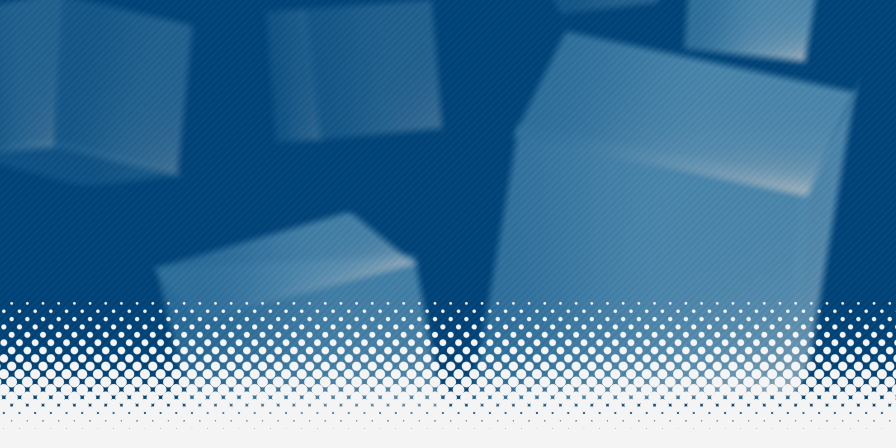
A WebGL 2 fragment shader for this background:

```glsl
#version 300 es
precision highp float;

uniform vec2 u_resolution;
out vec4 outColor;

// Colours
const vec3 DEEP_BLUE = vec3(0.008, 0.268, 0.472);
const vec3 FACE_DARK = vec3(0.19, 0.44, 0.61);
const vec3 FACE_LIGHT = vec3(0.30, 0.53, 0.675);
const vec3 GLINT = vec3(0.76, 0.76, 0.76);
const vec3 PAPER = vec3(0.957);

// Lengths, in canvas heights
const float BLUR = 0.014;
const float STRIPE_PERIOD = 0.0156;
const float STRIPE_STRENGTH = 0.014;
const float DOT_PITCH = 0.035;
const vec2 DOT_ORIGIN = vec2(0.026, 0.323);
const float PAPER_TOP = 0.036;

// Signed distance to the line a-b, positive on its right
float lineSide(vec2 p, vec2 a, vec2 b) {
    vec2 e = normalize(b - a);
    return dot(p - a, vec2(e.y, -e.x));
}

float softSide(vec2 p, vec2 a, vec2 b) {
    return smoothstep(-BLUR, BLUR, lineSide(p, a, b));
}

// Blurred clockwise quad; the glint runs along edge d-c and peaks at c
void face(inout vec3 color, vec2 p, vec2 a, vec2 b, vec2 c, vec2 d,
          float opacity, float glint, float glintWidth) {
    float cover = softSide(p, a, b) * softSide(p, b, c)
                * softSide(p, c, d) * softSide(p, d, a);
    vec2 edge = c - d;
    float along = clamp(dot(p - d, edge) / dot(edge, edge), 0.0, 1.0);
    float depth = max(lineSide(p, c, d), 0.0);
    vec3 tint = mix(FACE_DARK, FACE_LIGHT, smoothstep(0.0, 0.65, along));
    float shine = glint * along * along * exp(-depth / glintWidth);
    color = mix(color, mix(tint, GLINT, shine), cover * opacity);
}

void drawCubes(inout vec3 color, vec2 p) {
    // Upper left, faint
    face(color, p, vec2(-0.10, 0.66), vec2(0.122, 0.69), vec2(0.396, 0.609),
         vec2(0.19, 0.583), 0.30, 0.0, 0.1);
    face(color, p, vec2(-0.03, 0.985), vec2(0.143, 1.02), vec2(0.122, 0.672),
         vec2(-0.03, 0.658), 0.42, 0.7, 0.09);
    face(color, p, vec2(0.140, 1.01), vec2(0.430, 0.943), vec2(0.396, 0.609),
         vec2(0.122, 0.672), 0.42, 0.75, 0.10);

    // Upper middle, faint
    face(color, p, vec2(0.594, 0.974), vec2(0.68, 0.98), vec2(0.716, 0.688),
         vec2(0.617, 0.682), 0.32, 0.8, 0.09);
    face(color, p, vec2(0.672, 0.979), vec2(0.964, 1.0), vec2(0.987, 0.714),
         vec2(0.712, 0.688), 0.40, 0.7, 0.09);

    // Cropped by the top edge
    face(color, p, vec2(1.22, 1.04), vec2(1.48, 1.04), vec2(1.47, 0.995),
         vec2(1.25, 0.969), 0.40, 0.3, 0.03);
    face(color, p, vec2(1.54, 1.06), vec2(1.83, 1.06), vec2(1.797, 0.862),
         vec2(1.527, 0.891), 0.95, 0.85, 0.045);

    // Lower left: front, then top
    face(color, p, vec2(0.35, 0.40), vec2(0.925, 0.43), vec2(0.99, 0.08),
         vec2(0.43, 0.06), 0.85, 0.3, 0.1);
    face(color, p, vec2(0.346, 0.401), vec2(0.781, 0.528), vec2(0.925, 0.411),
         vec2(0.44, 0.284), 0.85, 0.85, 0.04);

    // Large cube: side, front, then top
    face(color, p, vec2(1.785, 0.5625), vec2(1.909, 0.794), vec2(1.80, 0.16),
         vec2(1.76, 0.10), 0.90, 0.4, 0.12);
    face(color, p, vec2(1.158, 0.72), vec2(1.808, 0.60), vec2(1.775, 0.12),
         vec2(1.05, 0.09), 0.95, 0.6, 0.12);
    face(color, p, vec2(1.263, 0.930), vec2(1.909, 0.794), vec2(1.802, 0.5625),
         vec2(1.146, 0.695), 0.95, 0.85, 0.055);
}

// Staggered halftone whose dots grow until they merge
float halftone(vec2 p) {
    vec2 cell = (p - DOT_ORIGIN) / DOT_PITCH;
    float toDot = min(length(fract(cell + 0.5) - 0.5), length(fract(cell) - 0.5));
    float growth = (DOT_ORIGIN.y - p.y) / (DOT_ORIGIN.y - PAPER_TOP);
    float radius = growth > -0.03 ? mix(0.085, 0.51, growth) : -1.0;
    float aa = 0.75 / (u_resolution.y * DOT_PITCH);
    return smoothstep(aa, -aa, toDot - radius);
}

void main() {
    vec2 p = gl_FragCoord.xy / u_resolution.y;
    p.x *= 2.0 * u_resolution.y / u_resolution.x;

    vec3 color = DEEP_BLUE;
    drawCubes(color, p);

    // Fine diagonal stripes
    color += STRIPE_STRENGTH * sin(6.28318 * (p.x - p.y) / STRIPE_PERIOD);

    // Dots dissolving into the plain strip
    float pixel = 1.0 / u_resolution.y;
    float strip = smoothstep(PAPER_TOP + pixel, PAPER_TOP - pixel, p.y);
    color = mix(color, PAPER, max(halftone(p), strip));
    outColor = vec4(color, 1.0);
}
```
